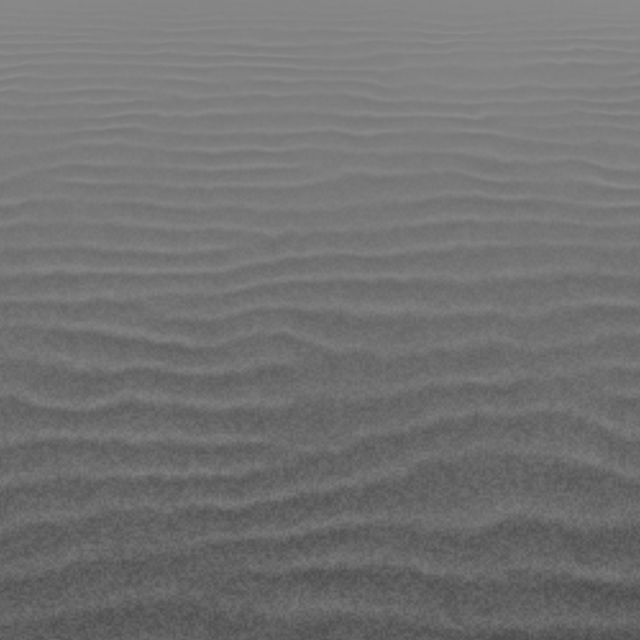
Reproduce this texture procedurally as a WebGL 1 fragment shader.

```glsl
precision highp float;
// Wind-rippled sand receding into haze, in plain greys.
// Ripple rows follow a logarithmic perspective phase, bent by noise and forked
// by scattered phase vortices; soft grain grows stronger towards the viewer.

uniform vec2 u_resolution;

const float TAU = 6.2831853;

float hash(vec2 p) {
  vec3 q = fract(p.xyx * 0.1031);
  q += dot(q, q.yzx + 33.33);
  return fract((q.x + q.y) * q.z);
}

// Smooth value noise in -1..1
float noise(vec2 p) {
  vec2 i = floor(p), f = fract(p);
  f = f * f * (3.0 - 2.0 * f);
  float low = mix(hash(i), hash(i + vec2(1.0, 0.0)), f.x);
  float high = mix(hash(i + vec2(0.0, 1.0)), hash(i + 1.0), f.x);
  return 2.0 * mix(low, high, f.y) - 1.0;
}

void main() {
  vec2 uv = gl_FragCoord.xy / u_resolution;
  float depth = 1.0 - uv.y; // 0 at the far edge, 1 at the near edge

  // Row count: spacing widens evenly towards the viewer
  float row = 14.3 * log(1.0 + 5.8 * depth);
  float zoom = 1.0 / (0.25 + depth); // features narrow with distance
  float across = (uv.x - 0.5) * (1.2 + 1.6 * zoom);

  // Meandering crests
  float phase = row;
  phase += 0.42 * noise(vec2(across * 1.3 + 7.0, row * 0.35));
  phase += 0.2 * noise(vec2(across * 3.5 + 31.0, row * 0.6 + 5.0));
  phase += 0.09 * noise(vec2(across * 11.0 + 50.0, row * 1.1));

  // Forks: each vortex adds or removes one crest across its centre
  float strength = 1.0;
  for (int k = 0; k < 12; k++) {
    float n = float(k);
    vec2 center = vec2(hash(vec2(n, 3.7)), 4.0 + 23.0 * (n + hash(vec2(n, 9.1))) / 12.0);
    vec2 d = vec2((uv.x - center.x) * 18.0, row - center.y);
    float turn = mod(n, 2.0) * 2.0 - 1.0;
    phase += turn * atan(d.y, d.x + 0.00001) / TAU;
    strength *= smoothstep(0.0, 0.8, length(d));
  }

  // Narrow lit crest followed by a shaded lee side
  float angle = phase * TAU;
  float crest = pow(0.5 + 0.5 * cos(angle), 3.0) - 0.3125;
  float ripple = crest - 0.26 * sin(angle);
  strength *= 0.8 + 0.55 * noise(vec2(across * 2.6 + 80.0, row * 0.8));
  strength *= mix(0.03, 0.06, smoothstep(0.0, 0.7, depth));
  strength *= smoothstep(-0.01, 0.08, depth);

  // Grain in two sizes, and faint broad patches
  float grain = 0.75 * noise(uv * 250.0) + 0.45 * noise(uv * vec2(110.0, 150.0) + 17.0);
  grain *= mix(0.005, 0.046, smoothstep(0.0, 1.0, depth));
  float patches = 0.008 * noise(uv * vec2(4.0, 7.0) + 60.0);

  float haze = mix(0.533, 0.372, pow(depth, 0.88));
  float grey = haze + ripple * strength + grain + patches;
  gl_FragColor = vec4(vec3(grey), 1.0);
}
```
